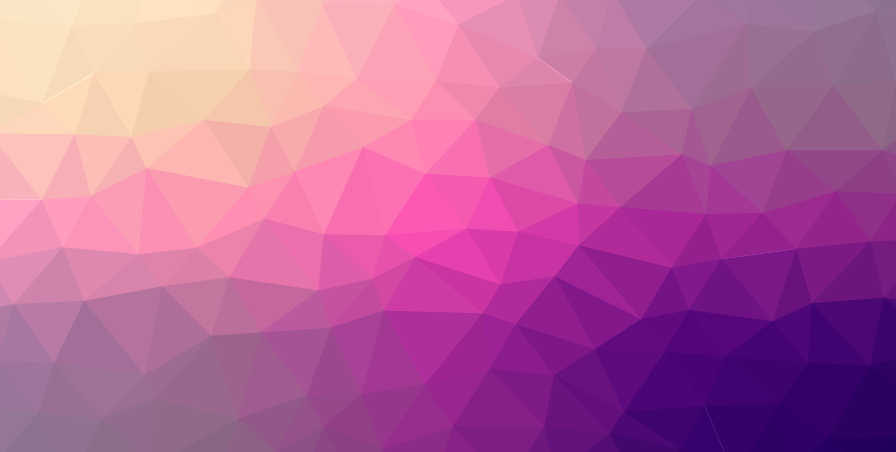
Reproduce this background procedurally as a WebGL 2 fragment shader.

```glsl
#version 300 es
precision highp float;
uniform vec2 u_resolution;
out vec4 fragColor;

float hash(vec2 p) {
    return fract(sin(dot(p, vec2(127.1, 311.7))) * 43758.5453);
}

// Cream through hot pink to indigo
vec3 palette(float t) {
    vec3 cream = vec3(0.99, 0.92, 0.79);
    vec3 sand = vec3(0.97, 0.80, 0.67);
    vec3 pink = vec3(1.0, 0.29, 0.71);
    vec3 violet = vec3(0.33, 0.02, 0.48);
    vec3 indigo = vec3(0.12, 0.0, 0.36);
    t = clamp(t, 0.0, 1.0) * 4.0;
    vec3 c = mix(cream, sand, min(t, 1.0));
    c = mix(c, pink, clamp(t - 1.0, 0.0, 1.0));
    c = mix(c, violet, clamp(t - 2.0, 0.0, 1.0));
    return mix(c, indigo, clamp(t - 3.0, 0.0, 1.0));
}

// Jittered lattice point on wavy rows, every other row shifted by half a cell
vec2 latticePoint(vec2 id, vec2 cell) {
    vec2 jitter = vec2(hash(id + 3.7), hash(id + 41.3)) - 0.5;
    float shift = 0.5 * mod(id.y, 2.0);
    float wave = 0.45 * sin(0.55 * (id.x + shift) - 2.4 + 0.25 * id.y);
    return (id + vec2(shift, wave) + jitter * vec2(0.6, 0.7)) * cell;
}

// Signed distance to the line through a and b, positive on the left
float side(vec2 p, vec2 a, vec2 b) {
    vec2 d = normalize(b - a);
    return d.x * (p.y - a.y) - d.y * (p.x - a.x);
}

// Colour of a facet, weighted by its coverage in alpha
vec4 facet(vec2 p, vec2 a, vec2 b, vec2 c, float aspect, float pixel) {
    float inside = min(side(p, a, b), min(side(p, b, c), side(p, c, a)));
    float coverage = smoothstep(-0.6 * pixel, 0.6 * pixel, inside);
    vec2 center = (a + b + c) / 3.0;
    float seed = hash(floor(center * 900.0));
    vec3 color = mix(palette(center.x / aspect), palette(1.0 - center.y), 0.5);
    color *= 1.0 + 0.04 * (seed - 0.5);

    // Rare pale seam along one edge
    float seam = 1.0 - smoothstep(0.0, pixel, abs(side(p, b, c)));
    color += 0.15 * seam * step(0.97, seed);
    return vec4(color, 1.0) * coverage;
}

void main() {
    vec2 p = gl_FragCoord.xy / u_resolution.y;
    float aspect = u_resolution.x / u_resolution.y;
    float pixel = 1.0 / u_resolution.y;
    vec2 cell = vec2(aspect / 13.5, 1.0 / 8.5);
    vec2 base = floor(p / cell);
    vec4 total = vec4(0.0);

    // Split each nearby quad along its shorter diagonal
    for (int j = -2; j <= 2; j++) {
        for (int i = -2; i <= 1; i++) {
            vec2 id = base + vec2(i, j);
            vec2 a = latticePoint(id, cell);
            vec2 b = latticePoint(id + vec2(1.0, 0.0), cell);
            vec2 c = latticePoint(id + vec2(1.0, 1.0), cell);
            vec2 d = latticePoint(id + vec2(0.0, 1.0), cell);
            if (distance(a, c) < distance(b, d)) {
                total += facet(p, a, b, c, aspect, pixel);
                total += facet(p, a, c, d, aspect, pixel);
            } else {
                total += facet(p, a, b, d, aspect, pixel);
                total += facet(p, b, c, d, aspect, pixel);
            }
        }
    }
    fragColor = vec4(clamp(total.rgb / max(total.a, 0.001), 0.0, 1.0), 1.0);
}
```
